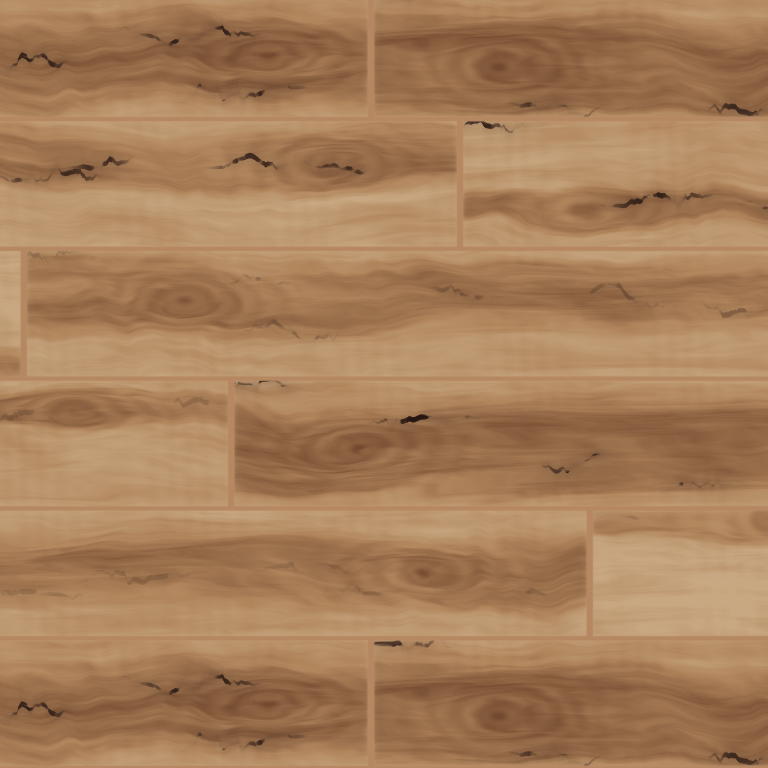
A WebGL 1 fragment shader for this texture:

```glsl
precision highp float;
// Staggered wood planks with heartwood bands, knots, dark veins and tan grout.
uniform vec2 u_resolution;

#define ROW_HEIGHT 0.169
#define GROUT_ACROSS 0.0029
#define GROUT_DOWN 0.0042
#define HEART_DEPTH 0.85
#define GRAIN 0.42
#define VEINS 6
#define GROUT_COLOR vec3(0.715, 0.535, 0.385)
#define PALE_WOOD vec3(0.785, 0.66, 0.51)
#define MID_WOOD vec3(0.69, 0.52, 0.36)
#define DARK_WOOD vec3(0.47, 0.31, 0.20)
#define VEIN_COLOR vec3(0.23, 0.15, 0.11)

float hash(float n) {
    return fract(sin(n * 12.9898) * 4375.85);
}

// Layered, folded sines, roughly -0.7 to 0.7.
float waves(vec2 p, float seed) {
    float sum = 0.0, amp = 0.5;
    for (int i = 0; i < 4; i++) {
        p = mat2(0.8, 0.6, -0.6, 0.8) * p * 1.7 + seed;
        p += 0.8 * sin(p.yx * 1.1 + seed);
        sum += amp * sin(p.x) * cos(p.y);
        amp *= 0.62;
    }
    return sum;
}

// Joint position of each of the five row kinds.
float jointOf(float kind) {
    return kind < 0.5 ? 0.483 : kind < 1.5 ? 0.768 : kind < 2.5 ? 0.301
         : kind < 3.5 ? 0.031 : 0.599;
}

// Plank character: heart height, heart half width, sapwood tone, vein strength.
vec4 plankStyle(float kind, bool left) {
    if (kind < 0.5) return left ? vec4(0.48, 0.36, 0.32, 0.9) : vec4(0.40, 0.38, 0.25, 0.8);
    if (kind < 1.5) return left ? vec4(0.50, 0.30, 0.50, 0.2) : vec4(0.92, 0.14, 0.80, 0.3);
    if (kind < 2.5) return left ? vec4(0.75, 0.14, 0.45, 0.2) : vec4(0.46, 0.36, 0.30, 1.0);
    if (kind < 3.5) return left ? vec4(0.10, 0.15, 0.70, 0.3) : vec4(0.60, 0.31, 0.52, 0.3);
    return left ? vec4(0.65, 0.24, 0.55, 0.8) : vec4(0.30, 0.13, 0.42, 0.9);
}

// Darkness of the broken veins; q is (along, across) within the plank.
float veinInk(vec2 q, vec4 style, float seed, float pixel) {
    float ink = 0.0;
    for (int i = 0; i < VEINS; i++) {
        float n = float(i), key = seed + n * 3.17;
        float height = i == 0 ? 0.95 : style.x + (hash(key) - 0.5) * 1.7 * style.y;
        float middle = (n + hash(key + 1.3)) / float(VEINS);
        float span = mix(0.05, 0.12, hash(key + 2.1));
        float taper = 1.0 - smoothstep(0.2, 1.0, abs(q.x - middle) / span);
        float path = height + 0.11 * waves(vec2(q.x * 22.0, n), key);
        float gap = abs(q.y - path);
        float broken = smoothstep(-0.25, 0.3, waves(vec2(q.x * 30.0, q.y * 7.0), key + 4.0));
        float width = 0.016 * taper * broken;
        float line = 1.0 - smoothstep(width, width + 1.4 * pixel, gap);
        ink = max(ink, taper * (line * broken + 0.22 * exp(-gap * 22.0)));
    }
    return ink * style.w;
}

// Wood tone: -1 is dark, 0 is middle, 1 is pale.
float woodTone(vec2 q, vec4 style, float seed, bool left) {
    // Knot, with the grain bending around it
    vec2 knot = vec2((left ? 0.82 : 0.2) + 0.1 * (hash(seed) - 0.5), style.x);
    vec2 away = (q - knot) / vec2(0.12, 0.35);
    float reach = length(away);
    float v = q.y + 0.13 * waves(vec2(q.x * 4.0, q.y * 1.5), seed);
    v -= 0.12 * sign(away.y) * exp(-reach * reach * 3.0) * smoothstep(0.0, 0.3, abs(away.y));

    // Heart band with a darker rim
    float depth = abs(v - style.x) / style.y;
    float heart = 1.0 - smoothstep(0.45, 1.15, depth);
    float tone = style.z - HEART_DEPTH * heart;
    tone -= 0.18 * exp(-pow((depth - 0.9) * 9.0, 2.0));

    // Broad streaks, fine grain and growth rings
    float streak = waves(vec2(q.x * 5.0, v * 7.0), seed + 2.0);
    float fine = waves(vec2(q.x * 17.0, v * 26.0), seed + 5.0);
    tone += GRAIN * (streak + 0.45 * fine);
    tone += 0.14 * exp(-reach * reach) * sin(20.0 * reach + 5.0 * streak);
    tone -= 0.4 * exp(-reach * reach * 30.0);

    // Faint cross ripple in the sapwood
    float ripple = sin(q.x * 170.0 + 4.0 * sin(q.x * 31.0 + seed) + 2.0 * v);
    return tone + 0.04 * ripple * (1.0 - heart);
}

void main() {
    vec2 uv = gl_FragCoord.xy / u_resolution.y;
    float pixel = 1.0 / u_resolution.y;

    // Plank layout
    float row = floor(uv.y / ROW_HEIGHT);
    float kind = mod(row, 5.0);
    float along = uv.x - jointOf(kind);
    bool left = mod(floor(along), 2.0) > 0.5;
    vec2 q = vec2(fract(along), fract(uv.y / ROW_HEIGHT));
    float seed = 1.7 + kind * 5.3 + (left ? 2.6 : 0.0);
    vec4 style = plankStyle(kind, left);

    // Wood
    float tone = clamp(woodTone(q, style, seed, left), -1.1, 1.0);
    vec3 color = mix(MID_WOOD, tone > 0.0 ? PALE_WOOD : DARK_WOOD, abs(tone));
    color = mix(color, VEIN_COLOR, veinInk(q, style, seed, pixel / ROW_HEIGHT));

    // Grout with a soft pale plank rim
    vec2 edge = min(q, 1.0 - q) * vec2(1.0, ROW_HEIGHT) - vec2(GROUT_DOWN, GROUT_ACROSS);
    float border = min(edge.x, edge.y);
    color = mix(color, PALE_WOOD, 0.3 * exp(-max(border, 0.0) * 350.0));
    color = mix(GROUT_COLOR, color, smoothstep(-pixel, pixel, border));
    gl_FragColor = vec4(color, 1.0);
}
```
